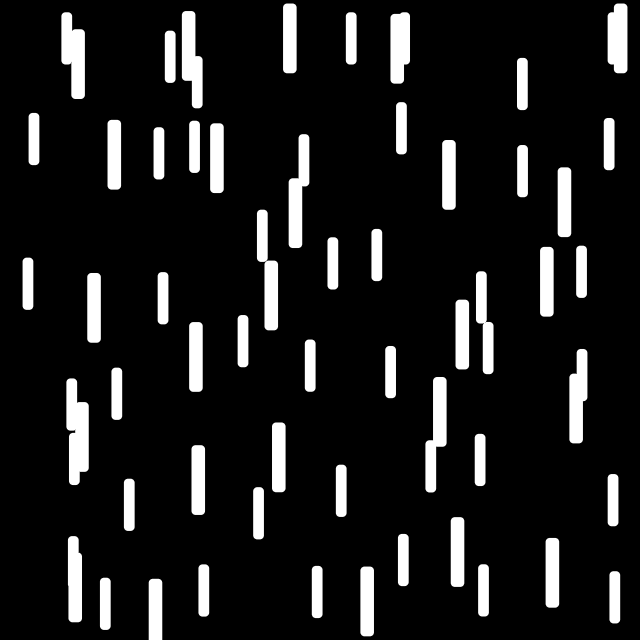
Give the GLSL for this pattern, as a Shadertoy shader.

```glsl
// Scattered upright white bars with rounded ends, in two sizes, on black.

// Integer hash: two random values in 0..1 per cell
vec2 hash2(ivec2 cell, uint seed) {
    uvec2 v = uvec2(cell + 64) * 1664525u + seed * 1013904223u;
    v.x += v.y * 1664525u;
    v.y += v.x * 1664525u;
    v ^= v >> 16u;
    v.x += v.y * 1664525u;
    v.y += v.x * 1664525u;
    v ^= v >> 16u;
    return vec2(v & 65535u) / 65535.0;
}

float roundedBox(vec2 p, vec2 halfSize, float radius) {
    vec2 q = abs(p) - halfSize + radius;
    return length(max(q, 0.0)) + min(max(q.x, q.y), 0.0) - radius;
}

// Distance to the nearest bar of a jittered grid
float barLayer(vec2 p, vec2 grid, vec2 halfSize, uint seed) {
    ivec2 home = ivec2(floor(p * grid));
    float nearest = 1.0;
    for (int y = -1; y <= 1; y++) {
        for (int x = -1; x <= 1; x++) {
            ivec2 cell = home + ivec2(x, y);
            // Keep whole rows inside the canvas
            if (cell.y < 0 || cell.y >= int(grid.y)) continue;
            vec2 jitter = (hash2(cell, seed) - 0.5) * vec2(0.8, 0.64);
            vec2 center = (vec2(cell) + 0.5 + jitter) / grid;
            center.y = min(center.y, 0.94);
            nearest = min(nearest, roundedBox(p - center, halfSize, 0.0065));
        }
    }
    return nearest;
}

void mainImage(out vec4 fragColor, in vec2 fragCoord) {
    vec2 p = fragCoord / iResolution.y;

    float largeBars = barLayer(p, vec2(5.0, 5.0), vec2(0.0106, 0.0545), 3u);
    float smallBars = barLayer(p, vec2(7.0, 6.0), vec2(0.0084, 0.0408), 11u);

    // Crisp edge about one pixel wide
    float bars = clamp(0.5 - min(largeBars, smallBars) * iResolution.y, 0.0, 1.0);
    fragColor = vec4(vec3(bars), 1.0);
}
```
